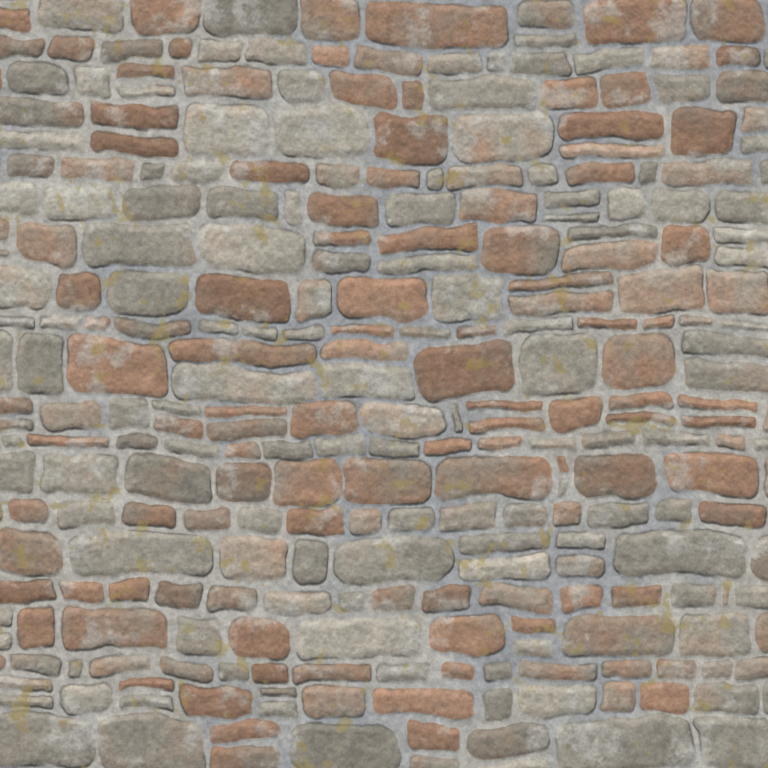
Give the GLSL for this texture, as a Shadertoy shader.

```glsl
// Draws a weathered wall of rough sandstone blocks in uneven courses with pale mortar.

const float COURSES = 20.0;
const vec3 GREY_STONE = vec3(0.61, 0.59, 0.545);
const vec3 RUST_STONE = vec3(0.58, 0.465, 0.39);
const vec3 PALE_MORTAR = vec3(0.72, 0.71, 0.68);
const vec3 BLUE_MORTAR = vec3(0.64, 0.65, 0.66);
const vec3 PALE_LICHEN = vec3(0.71, 0.71, 0.69);
const vec3 YELLOW_LICHEN = vec3(0.62, 0.55, 0.33);

float hash(vec2 p) {
    return fract(sin(dot(p, vec2(127.1, 311.7))) * 43758.5453);
}

float noise(vec2 p) {
    vec2 i = floor(p), f = fract(p);
    f = f * f * (3.0 - 2.0 * f);
    float low = mix(hash(i), hash(i + vec2(1, 0)), f.x);
    float high = mix(hash(i + vec2(0, 1)), hash(i + vec2(1, 1)), f.x);
    return mix(low, high, f.y);
}

float fbm(vec2 p, int octaves) {
    float sum = 0.0, total = 0.0, amplitude = 1.0;
    for (int i = 0; i < octaves; i++) {
        sum += amplitude * noise(p);
        total += amplitude;
        amplitude *= 0.6;
        p = mat2(1.6, 1.2, -1.2, 1.6) * p + 7.3;
    }
    return sum / total;
}

vec2 warp(vec2 p, float frequency, float amount) {
    vec2 offset = vec2(noise(p * frequency), noise(p * frequency + 43.0));
    return p + amount * (offset - 0.5);
}

// Irregular interval around x: lower edge, upper edge, index
vec3 interval(float x, float seed, float jitter) {
    float i = floor(x);
    float first = i + jitter * (hash(vec2(i, seed)) - 0.5);
    float next = i + 1.0 + jitter * (hash(vec2(i + 1.0, seed)) - 0.5);
    i += step(next, x) - step(x, first);
    return vec3(i + jitter * (hash(vec2(i, seed)) - 0.5),
                i + 1.0 + jitter * (hash(vec2(i + 1.0, seed)) - 0.5), i);
}

float roundedBox(vec2 p, vec2 size, float radius) {
    vec2 q = abs(p) - size + radius;
    return length(max(q, 0.0)) + min(max(q.x, q.y), 0.0) - radius;
}

// Signed distance to the stone around p, and its random identity
vec2 stoneAt(vec2 p) {
    float roughness = fbm(p * 65.0, 3) - 0.5;
    float gap = mix(0.0012, 0.0050, noise(p * 8.0 + 5.0));
    p.y += 0.03 * (noise(p * vec2(3.5, 2.0)) - 0.5);
    p = warp(warp(p, 11.0, 0.014), 34.0, 0.007);

    vec3 course = interval(p.y * COURSES, 3.0, 0.75);
    float courseHeight = (course.y - course.x) / COURSES;
    float columns = clamp(0.56 / courseHeight, 7.5, 14.0);
    p.x += hash(vec2(course.z, 9.0));
    vec3 column = interval(p.x * columns, course.z + 31.0, 0.85);
    vec2 low = vec2(column.x / columns, course.x / COURSES);
    vec2 high = vec2(column.y / columns, course.y / COURSES);

    // Some tall places hold two thin stones
    vec2 key = vec2(column.z, course.z);
    float part = 0.0;
    if (courseHeight > 0.042 && hash(key + 0.5) < 0.24) {
        float split = mix(low.y, high.y, mix(0.35, 0.65, hash(key + 2.5)));
        part = step(split, p.y);
        if (part > 0.5) low.y = split; else high.y = split;
    }
    float id = hash(key + part * 57.0 + 0.25);

    vec2 size = 0.5 * (high - low) - gap - 0.0015 * hash(vec2(id, 4.0));
    float radius = min(size.x, size.y) * mix(0.3, 0.8, hash(vec2(id, 5.0)));
    float tilt = 0.1 * (hash(vec2(id, 6.0)) - 0.5);
    vec2 q = p - 0.5 * (low + high);
    q += tilt * vec2(-q.y, q.x);
    return vec2(roundedBox(q, size, radius) + 0.005 * roughness, id);
}

float relief(vec2 p, float dist) {
    float dome = smoothstep(0.003, -0.010, dist);
    return 0.45 * dome + mix(0.35, 0.8, dome) * fbm(p * vec2(42.0, 52.0), 4);
}

vec3 stoneColour(vec2 p, float id) {
    float patches = fbm(p * 16.0 + id * 20.0, 4) - 0.5;
    float rust = smoothstep(0.2, 0.95, hash(vec2(id, 1.0)) + 1.1 * patches);
    vec3 colour = mix(GREY_STONE, RUST_STONE, rust);
    colour *= mix(0.89, 1.09, hash(vec2(id, 2.0))) + 0.25 * patches;
    float lichen = smoothstep(0.54, 0.72, fbm(p * 24.0 + 70.0, 5));
    return mix(colour, PALE_LICHEN, 0.55 * lichen);
}

vec3 mortarColour(vec2 p) {
    float blue = smoothstep(0.42, 0.68, fbm(p * 6.0 + 12.0, 3));
    vec3 colour = mix(PALE_MORTAR, BLUE_MORTAR, blue);
    return colour * (0.94 + 0.16 * (fbm(p * 30.0, 3) - 0.4));
}

void mainImage(out vec4 fragColor, in vec2 fragCoord) {
    vec2 p = fragCoord / iResolution.y;
    vec2 stone = stoneAt(p);
    vec2 lightStep = vec2(-0.0008, 0.0032);
    float distAbove = stoneAt(p + lightStep).x;
    float blur = max(0.0016, 1.0 / iResolution.y);
    float cover = smoothstep(blur, -blur, stone.x);
    vec3 colour = mix(mortarColour(p), stoneColour(p, stone.y), cover);

    // Daylight from above, fine grain and dark crevices
    float light = relief(p, stone.x) - relief(p + lightStep, distAbove);
    float grain = fbm(p * 170.0, 3) - 0.5;
    colour *= 1.0 + 0.55 * clamp(light, -0.4, 0.3) + 0.27 * grain;
    float crevice = smoothstep(0.4, 0.7, fbm(p * 22.0 + 31.0, 3));
    float underside = (1.0 - cover) * smoothstep(0.001, -0.002, distAbove);
    float seam = exp(-pow(stone.x / 0.0018, 2.0));
    colour *= 1.0 - crevice * (0.32 * underside + 0.22 * seam);

    // Sparse yellow lichen
    float yellow = smoothstep(0.66, 0.78, fbm(p * 38.0 + 90.0, 4));
    colour = mix(colour, YELLOW_LICHEN, 0.5 * yellow);
    fragColor = vec4(colour, 1.0);
}
```
